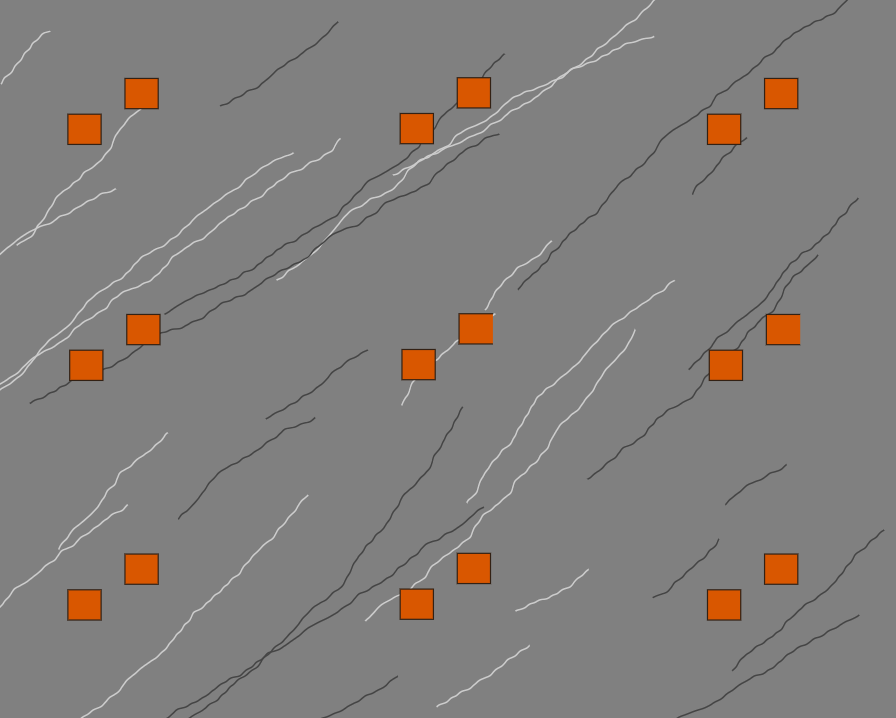
A Shadertoy shader for this pattern:

```glsl
const vec3 GROUND = vec3(0.502);
const vec3 ORANGE = vec3(0.85, 0.34, 0.0);
const vec3 OUTLINE = vec3(0.20, 0.13, 0.08);
const vec3 LIGHT_INK = vec3(0.80);
const vec3 DARK_INK = vec3(0.27);
const int STROKES = 32;
const int GRID = 3;

float hash(float n) {
    return fract(sin(n * 127.1 + 3.7) * 4375.85);
}

// One-dimensional gradient noise
float gradientNoise(float x, float seed) {
    float cell = floor(x);
    float f = x - cell;
    float left = (hash(cell + seed) * 2.0 - 1.0) * f;
    float right = (hash(cell + 1.0 + seed) * 2.0 - 1.0) * (f - 1.0);
    return mix(left, right, f * f * f * (f * (f * 6.0 - 15.0) + 10.0));
}

float coverage(float dist, float pixel) {
    return clamp(0.5 - dist / pixel, 0.0, 1.0);
}

// Slightly bent, shaky line centred on the origin
float strokeDistance(vec2 p, float angle, float halfLength, float bend, float seed) {
    vec2 along = vec2(cos(angle), sin(angle));
    vec2 q = vec2(dot(p, along), dot(p, vec2(-along.y, along.x)));
    float t = q.x / halfLength;
    float curve = bend * halfLength * (1.0 - t * t);
    float wobble = 0.016 * gradientNoise(q.x * 14.0, seed)
                 + 0.005 * gradientNoise(q.x * 60.0, seed + 41.0);
    return max(abs(q.y - curve - wobble) - 0.0011, abs(q.x) - halfLength);
}

// Evenly scattered diagonal strokes, alternately light and dark
vec3 drawStrokes(vec3 color, vec2 p, float aspect, float pixel) {
    for (int i = 0; i < STROKES; i++) {
        float id = float(i);
        vec2 center = fract(0.5 + id * vec2(0.7549, 0.5698)) * vec2(aspect, 1.0);
        float size = fract(0.31 + id * 0.618);
        float halfLength = mix(0.05, 0.48, size * size);
        float angle = mix(0.50, 0.84, hash(id + 11.0));
        float bend = mix(-0.12, 0.12, hash(id + 23.0));
        float dist = strokeDistance(p - center, angle, halfLength, bend, id * 7.0);
        vec3 ink = i % 2 == 0 ? LIGHT_INK : DARK_INK;
        color = mix(color, ink, coverage(dist, pixel));
    }
    return color;
}

// Outlined tile; an open tile has no outline on its right side
vec3 drawTile(vec3 color, vec2 q, bool openRight, float pixel) {
    vec2 halfSize = vec2(0.0240, 0.0219);
    vec2 outer = abs(q) - halfSize;
    vec2 inner = vec2(openRight ? -q.x : abs(q.x), abs(q.y)) - halfSize + 0.0017;
    float body = coverage(max(outer.x, outer.y), pixel);
    float fill = coverage(max(inner.x, inner.y), pixel);
    return mix(color, mix(OUTLINE, ORANGE, fill), body);
}

// Grid of tile pairs with a small shift in the middle row and column
vec3 drawTilePairs(vec3 color, vec2 p, float pixel) {
    vec2 upperOffset = vec2(0.0795, 0.0498);
    for (int row = 0; row < GRID; row++) {
        for (int column = 0; column < GRID; column++) {
            bool middleRow = row == 1;
            vec2 center = vec2(0.1177, 0.1575)
                        + vec2(0.4454, 0.3312) * vec2(column, row);
            center += middleRow ? vec2(0.0025) : vec2(0.0);
            center += column == 1 ? vec2(0.0174, 0.001) : vec2(0.0);
            color = drawTile(color, p - center, false, pixel);
            color = drawTile(color, p - center - upperOffset,
                             middleRow && column > 0, pixel);
        }
    }
    return color;
}

void mainImage(out vec4 fragColor, in vec2 fragCoord) {
    float pixel = 1.0 / iResolution.y;
    vec2 p = fragCoord * pixel;
    vec3 color = drawStrokes(GROUND, p, iResolution.x * pixel, pixel);
    color = drawTilePairs(color, p, pixel);
    fragColor = vec4(color, 1.0);
}
```
